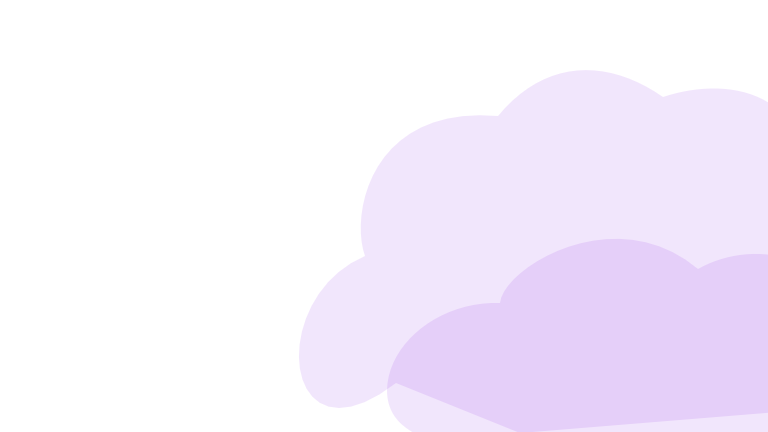
A WebGL 2 fragment shader for this background:

```glsl
#version 300 es
precision highp float;
// Two translucent lilac clouds overlapping in the lower right of a white field.

#define CANVAS_HEIGHT 4.32
#define CURVE_STEPS 20
#define PAPER vec3(1.0)
#define CLOUD_TINT vec3(0.947, 0.900, 0.988)

uniform vec2 u_resolution;
out vec4 fragColor;

// Running outline state: x = nearest squared distance, y = inside sign.
const vec2 EMPTY = vec2(1e6, 1.0);

// Adds one straight edge to a closed outline.
void addEdge(inout vec2 outline, vec2 p, vec2 a, vec2 b) {
    vec2 edge = b - a, rel = p - a;
    vec2 gap = rel - edge * clamp(dot(rel, edge) / dot(edge, edge), 0.0, 1.0);
    outline.x = min(outline.x, dot(gap, gap));
    bool spansRow = (a.y > p.y) != (b.y > p.y);
    if (spansRow && rel.x < edge.x * rel.y / edge.y) outline.y = -outline.y;
}

vec2 cubicPoint(vec2 a, vec2 b, vec2 c, vec2 d, float t) {
    float s = 1.0 - t;
    return s * s * s * a + 3.0 * s * t * (s * b + t * c) + t * t * t * d;
}

// Adds one rounded lobe, a cubic curve from a to d.
void addLobe(inout vec2 outline, vec2 p, vec2 a, vec2 b, vec2 c, vec2 d) {
    vec2 start = a;
    for (int i = 1; i <= CURVE_STEPS; i++) {
        vec2 end = i == CURVE_STEPS ? d : cubicPoint(a, b, c, d, float(i) / float(CURVE_STEPS));
        addEdge(outline, p, start, end);
        start = end;
    }
}

float signedDistance(vec2 outline) {
    return outline.y * sqrt(outline.x);
}

// Tall cloud with a drooping left lobe and a shallow angled base.
float tallCloud(vec2 p) {
    vec2 o = EMPTY;
    vec2 right = vec2(7.90, 3.10), notch = vec2(6.63, 3.35), shoulder = vec2(4.98, 3.16);
    vec2 waist = vec2(3.65, 1.76), tip = vec2(3.96, 0.49);
    vec2 base = vec2(5.20, -0.01), corner = vec2(7.90, 0.21);
    addLobe(o, p, right, vec2(7.60, 3.49), vec2(7.05, 3.49), notch);
    addLobe(o, p, notch, vec2(6.07, 3.74), vec2(5.45, 3.73), shoulder);
    addLobe(o, p, shoulder, vec2(3.70, 3.27), vec2(3.50, 2.17), waist);
    addLobe(o, p, waist, vec2(2.65, 1.34), vec2(2.81, -0.40), tip);
    addEdge(o, p, tip, base);
    addEdge(o, p, base, corner);
    addEdge(o, p, corner, right);
    return signedDistance(o);
}

// Low cloud that runs off the right and bottom borders.
float lowCloud(vec2 p) {
    vec2 o = EMPTY;
    vec2 right = vec2(8.20, 1.57), notch = vec2(6.98, 1.63), shoulder = vec2(5.00, 1.29);
    vec2 side = vec2(3.87, 0.42), foot = vec2(4.30, -0.08);
    vec2 bottomLeft = vec2(4.30, -0.40), bottomRight = vec2(8.20, -0.40);
    addLobe(o, p, right, vec2(7.85, 1.84), vec2(7.35, 1.84), notch);
    addLobe(o, p, notch, vec2(6.15, 2.33), vec2(5.03, 1.64), shoulder);
    addLobe(o, p, shoulder, vec2(4.40, 1.31), vec2(3.88, 0.89), side);
    addLobe(o, p, side, vec2(3.87, 0.17), vec2(4.02, 0.02), foot);
    addEdge(o, p, foot, bottomLeft);
    addEdge(o, p, bottomLeft, bottomRight);
    addEdge(o, p, bottomRight, right);
    return signedDistance(o);
}

void main() {
    float unit = CANVAS_HEIGHT / u_resolution.y;
    vec2 p = gl_FragCoord.xy * unit;

    // Each layer multiplies its tint, so the overlap deepens.
    float tall = clamp(0.5 - tallCloud(p) / unit, 0.0, 1.0);
    float low = clamp(0.5 - lowCloud(p) / unit, 0.0, 1.0);
    vec3 color = PAPER;
    color *= mix(vec3(1.0), CLOUD_TINT, tall);
    color *= mix(vec3(1.0), CLOUD_TINT, low);
    fragColor = vec4(color, 1.0);
}
```
